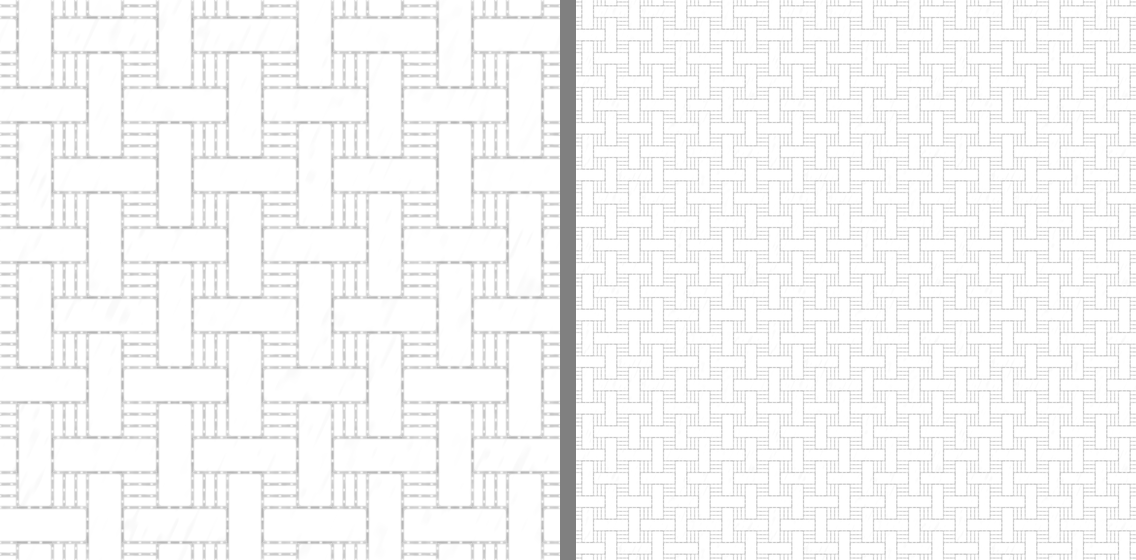
Left, the tile; right, the same tile 3 across and 3 down.
Write a Shadertoy shader that draws this pattern.

```glsl
// Basket weave of long white tiles around small cells of three thin strips.
// Each point finds the piece it lies in; the distance to that piece's bounds
// gives the grey joint, its darker core and its row of pale studs.

const float UNITS = 16.0;          // grid cells across the canvas, 4 per repeat
const float JOINT = 0.052;         // half width of a joint, in cells
const float CORE = 0.029;          // half width of its darker core
const float STUD = 0.024;          // stud radius
const float STUD_GAP = 0.046;      // break in the core around each stud
const float TILE_RADIUS = 0.075;
const float STRIP_RADIUS = 0.025;
const float VEIN_DEPTH = 0.025;
const vec3 WHITE = vec3(1.0);
const vec3 JOINT_EDGE = vec3(0.89);
const vec3 JOINT_CORE = vec3(0.80);
const vec3 END_CORE = vec3(0.73);  // core where a tile end meets another tile
const vec3 STUD_COLOR = vec3(0.97);

float hash(vec2 p) {
    return fract(sin(dot(p, vec2(127.1, 311.7))) * 43758.5453);
}

// Value noise that wraps after a whole number of lattice steps
float noise(vec2 p, float period) {
    vec2 i = floor(p), f = fract(p);
    f = f * f * (3.0 - 2.0 * f);
    vec2 a = mod(i, period), b = mod(i + 1.0, period);
    return mix(mix(hash(a), hash(vec2(b.x, a.y)), f.x),
               mix(hash(vec2(a.x, b.y)), hash(b), f.x), f.y);
}

float roundedBox(vec2 p, vec2 halfSize, float r) {
    vec2 q = abs(p) - halfSize + r;
    return length(max(q, 0.0)) + min(max(q.x, q.y), 0.0) - r;
}

// Finds the piece around p: its center and its half size up to mid joint
void findPiece(vec2 p, out vec2 center, out vec2 extent, out bool isTile) {
    vec2 cell = floor(p + 0.5);
    vec2 odd = mod(cell, 2.0);
    float diagonal = mod(cell.x + cell.y, 4.0);
    isTile = odd.x + odd.y > 0.5;
    if (isTile) {
        bool upright = odd.x > 0.5 && (odd.y < 0.5 || diagonal < 0.5);
        vec2 axis = upright ? vec2(0.0, 1.0) : vec2(1.0, 0.0);
        float centerDiagonal = upright ? 0.0 : 2.0;
        center = cell;
        if (odd.x + odd.y < 1.5) {
            float ahead = mod(diagonal + 1.0, 4.0);
            center += abs(ahead - centerDiagonal) < 0.5 ? axis : -axis;
        }
        extent = 0.5 + axis;
    } else {
        bool level = mod(cell.x, 4.0) < 0.5;
        vec2 across = level ? vec2(0.0, 1.0) : vec2(1.0, 0.0);
        float strip = clamp(floor(dot(p - cell, across) * 3.0 + 0.5), -1.0, 1.0);
        center = cell + across * strip / 3.0;
        extent = 0.5 - across / 3.0;
    }
}

// Faint slanted marble streaks, different on every tile
float veins(vec2 local, vec2 id) {
    float seed = hash(id + 3.7);
    vec2 slanted = vec2(dot(local, vec2(0.91, -0.41)), dot(local, vec2(0.41, 0.91)));
    float streak = noise(slanted * vec2(7.0, 1.7) + seed * 90.0, 256.0);
    return smoothstep(0.68, 0.98, streak) * hash(id + 8.1);
}

void mainImage(out vec4 fragColor, in vec2 fragCoord) {
    vec2 p = fragCoord / iResolution.xy * UNITS;
    float aa = 0.7 * UNITS / min(iResolution.x, iResolution.y);

    vec2 center, extent;
    bool isTile;
    findPiece(p, center, extent, isTile);
    vec2 local = p - center;

    // Place across and along the nearest joint
    vec2 toJoint = extent - abs(local);
    float across = min(toJoint.x, toJoint.y);
    float along = toJoint.x < toJoint.y ? p.y : p.x;
    float segment = floor(along + 0.5);
    float offset = abs(along - segment);
    bool tileEnd = mod(segment, 2.0) > 0.5;

    // Two studs on tile ends, three on joints beside strips
    float toStud = tileEnd ? abs(offset - 1.0 / 6.0)
                           : min(offset, abs(offset - 1.0 / 3.0));

    // Joint: light edge, broken darker core, studs, slight mottling
    float core = 1.0 - smoothstep(CORE - aa, CORE + aa, across);
    core *= smoothstep(STUD_GAP - aa, STUD_GAP + aa, toStud);
    vec3 joint = mix(JOINT_EDGE, tileEnd ? END_CORE : JOINT_CORE, core);
    joint += 0.05 * (noise(p * 8.0, UNITS * 8.0) - 0.5);
    float stud = length(vec2(toStud, across)) - STUD;
    joint = mix(joint, STUD_COLOR, 1.0 - smoothstep(-aa, aa, stud));

    // White piece laid over the joint
    vec3 face = WHITE;
    if (isTile) face -= VEIN_DEPTH * veins(local, mod(center, UNITS));
    float d = roundedBox(local, extent - JOINT, isTile ? TILE_RADIUS : STRIP_RADIUS);
    fragColor = vec4(mix(face, joint, smoothstep(-aa, aa, d)), 1.0);
}
```
